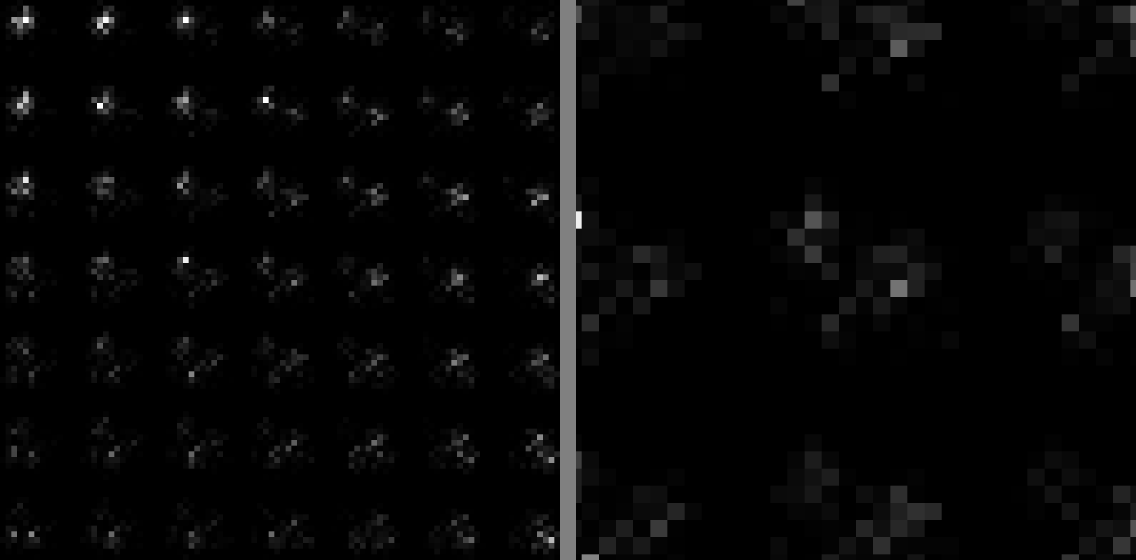
Left, the full canvas; right, a detail of the centre.
Reproduce this pattern procedurally as a Shadertoy shader.

```glsl
// A lens array on black: coarse square texels, 15 to a lens, each lens showing a dim
// speckle. All lenses view one hashed scene, shifted by one texel per lens, through
// the same soft mottled aperture, so neighbouring speckles resemble each other.

float hash(vec2 p) {
    vec3 q = fract(p.xyx * 0.1031);
    q += dot(q, q.yzx + 33.33);
    return fract((q.x + q.y) * q.z);
}

float blob(vec2 p, vec2 center, float radius) {
    vec2 d = (p - center) / radius;
    return exp(-0.5 * dot(d, d));
}

// Scene brightness: a faint grain with a few brighter clusters
float scene(vec2 p) {
    float glow = 0.13
        + 2.3 * blob(p, vec2(3.6, 3.1), 1.25)
        + 1.35 * blob(p, vec2(9.6, 6.1), 1.15)
        + 1.45 * blob(p, vec2(11.6, 9.8), 1.2)
        + 0.75 * blob(p, vec2(5.2, 9.8), 0.9)
        + 0.75 * blob(p, vec2(1.3, 9.4), 0.9)
        + 0.7 * blob(p, vec2(2.0, 4.5), 1.0);
    float grain = hash(p + 71.0);
    return glow * (0.12 + 0.88 * grain * grain);
}

// Aperture of one lens, mottled texel by texel
float aperture(vec2 p) {
    return blob(p, vec2(3.6, 3.3), 2.4) * mix(0.3, 1.25, hash(p + 213.0));
}

float texel(vec2 uv) {
    vec2 id = floor(uv * 98.0);
    vec2 lens = floor((id + 4.0) / 15.0);
    vec2 local = id - lens * 15.0;
    float flicker = mix(0.6, 1.3, hash(id + 407.0));
    float light = scene(local + lens) * aperture(local) * flicker;
    return clamp(light * 1.08 - 0.012, 0.0, 1.0);
}

void mainImage(out vec4 fragColor, in vec2 fragCoord) {
    // Average 3 by 3 samples to smooth the texel edges
    float light = 0.0;
    for (int i = 0; i < 9; i++) {
        vec2 offset = (vec2(i % 3, i / 3) - 1.0) / 3.0;
        vec2 uv = (fragCoord + offset) / iResolution.xy;
        uv.y = 1.0 - uv.y;
        light += texel(uv) / 9.0;
    }
    fragColor = vec4(vec3(light), 1.0);
}
```
